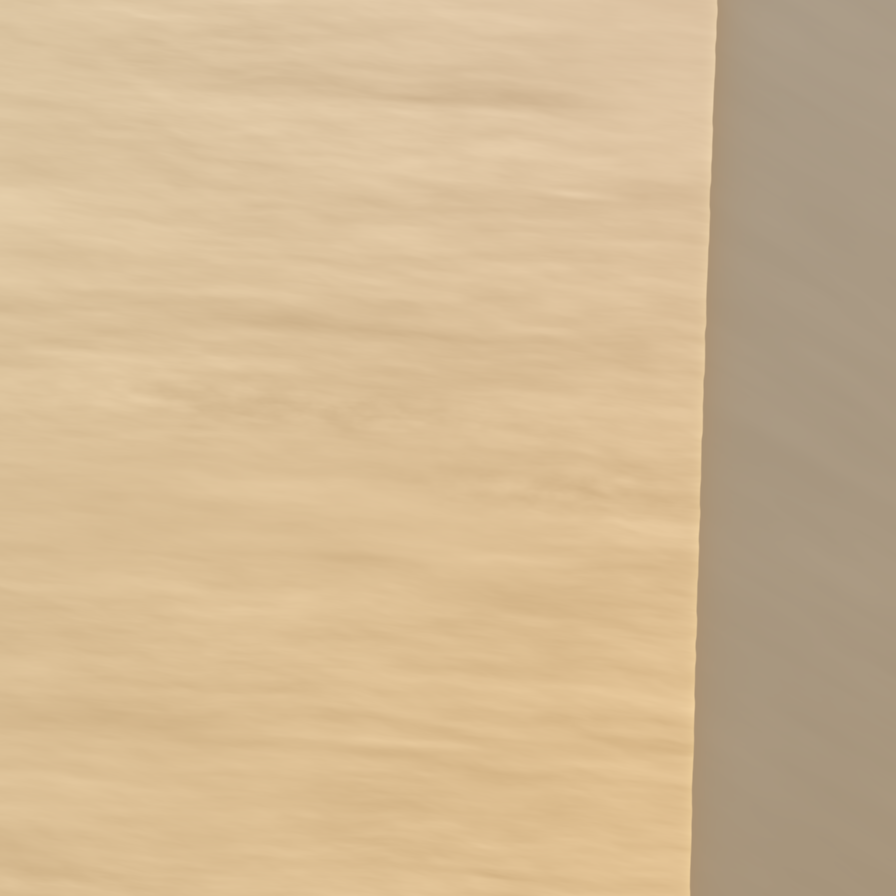
Give the GLSL for this texture, as a Shadertoy shader.

```glsl
// Pale wooden board with fine, nearly level grain, ending at a slightly
// bowed right edge beside a flat taupe surface in shade. Stretched value
// noise makes the grain; soft elliptical streaks add the larger marks.

#define GRAIN_TILT 0.075
#define GRAIN_WARP 0.022
#define GRAIN_DEPTH 0.105
#define BAND_DEPTH 0.060
#define SHADE_DEPTH 0.022
#define RIM_WIDTH 0.005
#define FRINGE_WIDTH 0.020
#define EDGE_BLUR 0.0013

float hash(vec2 p) {
    vec3 q = fract(vec3(p.xyx) * 0.1031);
    q += dot(q, q.yzx + 33.33);
    return fract((q.x + q.y) * q.z);
}

float valueNoise(vec2 p) {
    vec2 cell = floor(p), f = fract(p);
    f = f * f * f * (f * (f * 6.0 - 15.0) + 10.0);
    float low = mix(hash(cell), hash(cell + vec2(1, 0)), f.x);
    float high = mix(hash(cell + vec2(0, 1)), hash(cell + vec2(1, 1)), f.x);
    return mix(low, high, f.y);
}

// Fractal noise centred on zero
float fbm(vec2 p) {
    float sum = 0.0, weight = 0.5;
    for (int i = 0; i < 4; i++) {
        sum += weight * (valueNoise(p) - 0.5);
        p = mat2(1.94, 0.12, -0.12, 1.94) * p + 17.3;
        weight *= 0.52;
    }
    return sum;
}

// Soft elongated mark, tilted with the grain
float streak(vec2 p, vec2 centre, vec2 size) {
    vec2 d = p - centre;
    d.y += GRAIN_TILT * d.x;
    d /= size;
    return exp(-dot(d, d));
}

vec3 boardColor(vec2 p) {
    // Warm lower part, paler and cooler toward the top
    vec3 lower = mix(vec3(0.855, 0.745, 0.580), vec3(0.878, 0.745, 0.555), p.x);
    vec3 upper = mix(vec3(0.860, 0.770, 0.630), vec3(0.865, 0.762, 0.638), p.x);
    vec3 color = mix(lower, upper, smoothstep(0.1, 1.05, p.y));

    // Grain coordinates bend gently along the board
    vec2 g = vec2(p.x, p.y + GRAIN_TILT * p.x);
    g.y += GRAIN_WARP * fbm(p * vec2(5.0, 8.0) + 4.0);
    float bands = fbm(g * vec2(2.2, 17.0) + 31.0);
    float fibres = fbm(g * vec2(7.0, 62.0) + 9.0);
    float flecks = fbm((g + vec2(0, 0.12 * p.x)) * vec2(24.0, 100.0) + 53.0);
    float patchy = 0.6 + 0.8 * valueNoise(p * vec2(4.0, 7.0) + 2.0);
    float tone = BAND_DEPTH * bands
               + GRAIN_DEPTH * patchy * (0.55 * fibres + 0.30 * flecks);

    // Broad dark bands
    tone -= 0.035 * streak(p, vec2(0.40, 0.635), vec2(0.20, 0.013));
    tone -= 0.040 * streak(p, vec2(0.58, 0.325), vec2(0.12, 0.030));
    tone -= 0.030 * streak(p, vec2(0.40, 0.375), vec2(0.07, 0.025));
    tone -= 0.025 * streak(p, vec2(0.53, 0.465), vec2(0.13, 0.022));
    tone -= 0.025 * streak(p, vec2(0.55, 0.890), vec2(0.15, 0.012));
    tone -= 0.025 * streak(p, vec2(0.13, 0.185), vec2(0.13, 0.022));
    // Narrow bright fibres
    tone += 0.055 * streak(p, vec2(0.655, 0.782), vec2(0.045, 0.005));
    tone += 0.035 * streak(p, vec2(0.43, 0.172), vec2(0.12, 0.006));
    tone += 0.025 * streak(p, vec2(0.52, 0.878), vec2(0.10, 0.005));
    tone += 0.025 * streak(p, vec2(0.08, 0.605), vec2(0.12, 0.006));

    // Row of small mottles across the middle
    float row = streak(p, vec2(0.34, 0.545), vec2(0.28, 0.022));
    float knots = streak(p, vec2(0.60, 0.455), vec2(0.13, 0.030));
    tone += 0.10 * (row + knots) * fbm(p * vec2(26.0, 48.0) + 71.0);

    return color + tone * vec3(0.92, 1.0, 1.05);
}

vec3 shadeColor(vec2 p, float outside) {
    vec3 color = mix(vec3(0.657, 0.586, 0.488), vec3(0.667, 0.608, 0.528), p.y);
    vec2 slanted = vec2(p.x + 0.5 * p.y, p.y + 0.55 * p.x);
    color += SHADE_DEPTH * fbm(slanted * vec2(9.0, 32.0) + 13.0);
    color += 0.012 * fbm(p * vec2(8.0, 5.0) + 40.0);
    // Brown fringe next to the board
    float fringe = exp(-max(outside, 0.0) / FRINGE_WIDTH);
    return mix(color, vec3(0.665, 0.560, 0.435), 0.75 * fringe);
}

void mainImage(out vec4 fragColor, in vec2 fragCoord) {
    vec2 p = fragCoord / iResolution.xy;

    // Signed horizontal distance from the bowed board edge
    float edgeX = 0.770 + 0.022 * p.y + 0.009 * p.y * p.y;
    edgeX += 0.0012 * (valueNoise(vec2(p.y * 75.0, 3.0)) - 0.5);
    float outside = p.x - edgeX;

    vec3 board = boardColor(p);
    float rim = exp(-abs(outside) / RIM_WIDTH);
    board += rim * vec3(0.045, 0.050, 0.035);

    float blur = max(EDGE_BLUR, 0.75 / iResolution.x);
    float shaded = smoothstep(-blur, blur, outside);
    fragColor = vec4(mix(board, shadeColor(p, outside), shaded), 1.0);
}
```
